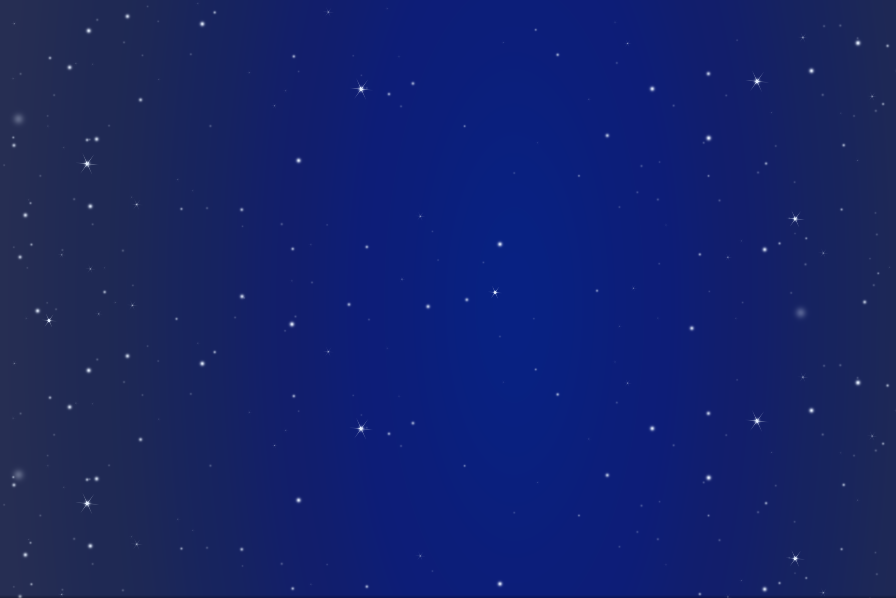
Give the GLSL for this background, as a Shadertoy shader.

```glsl
const float TILE = 0.568;                 // height of the repeating star field
const vec2 CENTRE = vec2(0.86, 0.49);
const vec3 STAR_TINT = vec3(0.90, 0.94, 1.0);

vec2 hash2(vec2 cell, float seed) {
    vec3 h = fract(vec3(cell.xyx + seed) * vec3(0.1031, 0.1030, 0.0973));
    h += dot(h, h.yzx + 33.33);
    return fract((h.xx + h.yz) * h.zy);
}

float softDot(vec2 offset, float radius) {
    return exp(-dot(offset, offset) / (radius * radius));
}

// Offset to a centre, taking the nearest vertical repeat
vec2 tiledOffset(vec2 p, vec2 centre) {
    vec2 d = p - centre;
    d.y = mod(d.y + 0.5 * TILE, TILE) - 0.5 * TILE;
    return d;
}

// Six fading rays around a bright core
float sparkle(vec2 offset, float size, float pixel) {
    float light = softDot(offset, 0.19 * size);
    float width = max(0.035 * size, 0.4 * pixel);
    for (int i = 0; i < 3; i++) {
        float angle = 0.1 + 1.0472 * float(i);
        vec2 axis = vec2(cos(angle), sin(angle));
        float along = dot(offset, axis);
        float across = dot(offset, vec2(-axis.y, axis.x));
        float fade = max(1.0 - abs(along) / size, 0.0);
        light += 0.5 * fade * exp(-across * across / (width * width));
    }
    return light;
}

// Jittered cells that wrap vertically, one possible star in each
float starField(vec2 p, float rows, float fill, float radius, float seed, float pixel) {
    float cellSize = TILE / rows;
    vec2 base = floor(p / cellSize);
    float light = 0.0;
    for (int y = -1; y <= 1; y++)
    for (int x = -1; x <= 1; x++) {
        vec2 cell = base + vec2(x, y);
        vec2 key = vec2(cell.x, mod(cell.y, rows));
        vec2 jitter = hash2(key, seed);
        vec2 traits = hash2(key, seed + 37.0);
        vec2 star = (cell + 0.15 + 0.7 * jitter) * cellSize;
        float edge = clamp(abs(star.x - CENTRE.x) / 0.8, 0.0, 1.0);
        float present = step(traits.x, fill * mix(0.55, 1.25, edge));
        float size = radius * mix(0.65, 1.15, traits.y);
        float glow = softDot(p - star, size);
        float rays = 0.55 * sparkle(p - star, 4.0 * size, pixel);
        light += present * mix(0.45, 1.0, traits.y) * (traits.y < 0.3 ? rays : glow);
    }
    return light;
}

// Blue glow fading through indigo to slate at the sides
vec3 nightSky(vec2 p) {
    float d = length((p - CENTRE) * vec2(1.0, 0.4));
    vec3 c = mix(vec3(0.030, 0.130, 0.510), vec3(0.050, 0.115, 0.470), smoothstep(0.0, 0.25, d));
    c = mix(c, vec3(0.070, 0.118, 0.420), smoothstep(0.23, 0.39, d));
    c = mix(c, vec3(0.090, 0.140, 0.370), smoothstep(0.37, 0.54, d));
    c = mix(c, vec3(0.120, 0.160, 0.330), smoothstep(0.51, 0.69, d));
    return mix(c, vec3(0.150, 0.180, 0.325), smoothstep(0.69, 0.88, d));
}

void mainImage(out vec4 fragColor, in vec2 fragCoord) {
    vec2 p = fragCoord / iResolution.y;
    float pixel = 1.0 / iResolution.y;
    vec3 color = nightSky(p);
    vec2 q = vec2(p.x, 1.0 - p.y);        // measured down from the top

    // Scattered stars, from bright to dusty
    float light = starField(q, 6.0, 0.50, 0.0033, 3.0, pixel);
    light += 0.65 * starField(q, 9.0, 0.20, 0.0022, 19.0, pixel);
    light += 0.25 * starField(q, 20.0, 0.12, 0.0018, 71.0, pixel);

    // Leading flares
    light += sparkle(tiledOffset(q, vec2(0.604, 0.149)), 0.020, pixel);
    light += sparkle(tiledOffset(q, vec2(0.146, 0.274)), 0.020, pixel);
    light += sparkle(tiledOffset(q, vec2(1.266, 0.136)), 0.020, pixel);
    light += sparkle(tiledOffset(q, vec2(1.330, 0.366)), 0.016, pixel);
    light += sparkle(tiledOffset(q, vec2(0.828, 0.489)), 0.012, pixel);
    light += sparkle(tiledOffset(q, vec2(0.082, 0.536)), 0.013, pixel);

    // Hazy smudges near the sides
    light += 0.3 * softDot(q - vec2(0.031, 0.199), 0.008);
    light += 0.3 * softDot(q - vec2(0.031, 0.794), 0.008);
    light += 0.3 * softDot(q - vec2(1.339, 0.523), 0.008);

    color = mix(color, STAR_TINT, clamp(light, 0.0, 1.0));
    color *= mix(0.75, 1.0, smoothstep(0.0, 0.006, p.y));   // dim lower rim
    fragColor = vec4(color, 1.0);
}
```
